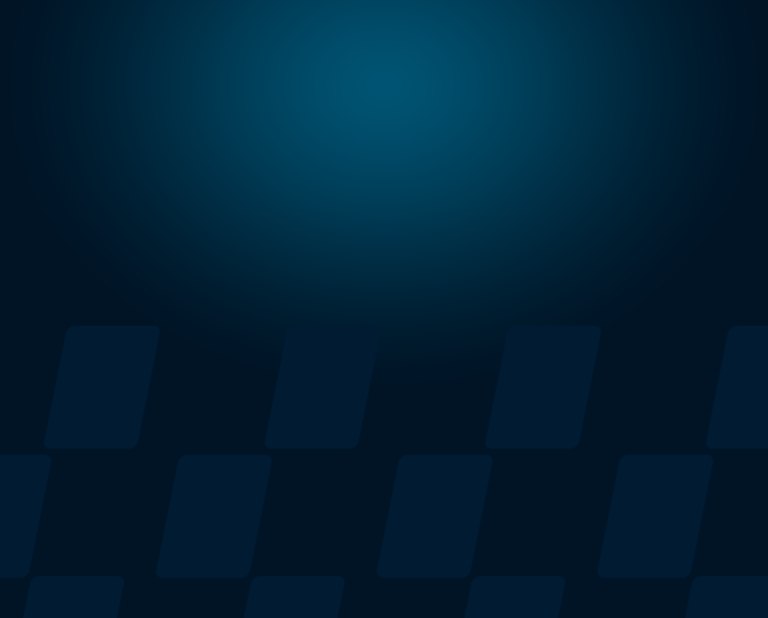
Give the GLSL for this background, as a Shadertoy shader.

```glsl
#define GLOW_DEPTH 0.138
#define GLOW_RADII vec2(0.607, 0.485)
#define TILE_PITCH 0.357
#define TILE_HALF vec2(0.076, 0.0997)
#define TILE_CORNER 0.013
#define TILE_SLANT 0.2
#define BASE_COLOR vec3(0.0, 0.080, 0.148)
#define GLOW_COLOR vec3(0.0, 0.330, 0.452)
#define TILE_COLOR vec3(0.0, 0.104, 0.196)

// Centre of the first tile in each row, measured down from the top
const vec2 rowStart[3] = vec2[3](
    vec2(0.165, 0.6265), vec2(0.3463, 0.8355), vec2(0.107, 1.0316));

float roundedBox(vec2 p, vec2 halfSize, float radius) {
    vec2 q = abs(p) - halfSize + radius;
    return length(max(q, 0.0)) + min(max(q.x, q.y), 0.0) - radius;
}

// Distance to the nearest slanted tile of an endless row
float tileRow(vec2 p, vec2 start) {
    vec2 q = p - start;
    q.x += TILE_SLANT * q.y;
    q.x = mod(q.x + 0.5 * TILE_PITCH, TILE_PITCH) - 0.5 * TILE_PITCH;
    return roundedBox(q, TILE_HALF, TILE_CORNER);
}

// Falloff between a straight ramp and a smooth one
float glowAmount(vec2 p, vec2 centre) {
    float r = clamp(length((p - centre) / GLOW_RADII), 0.0, 1.0);
    return 1.0 - mix(r, smoothstep(0.0, 1.0, r), 0.55);
}

void mainImage(out vec4 fragColor, in vec2 fragCoord) {
    float pixel = 1.0 / iResolution.y;
    float aspect = iResolution.x * pixel;
    vec2 p = vec2(fragCoord.x * pixel, 1.0 - fragCoord.y * pixel);

    // Elliptical glow near the top
    float glow = glowAmount(p, vec2(0.5 * aspect, GLOW_DEPTH));
    vec3 color = mix(BASE_COLOR, GLOW_COLOR, glow);

    // Staggered rows of tiles
    float tiles = 1.0;
    for (int i = 0; i < 3; i++) {
        tiles = min(tiles, tileRow(p, rowStart[i]));
    }
    color = mix(color, TILE_COLOR, smoothstep(pixel, -pixel, tiles));

    fragColor = vec4(color, 1.0);
}
```
